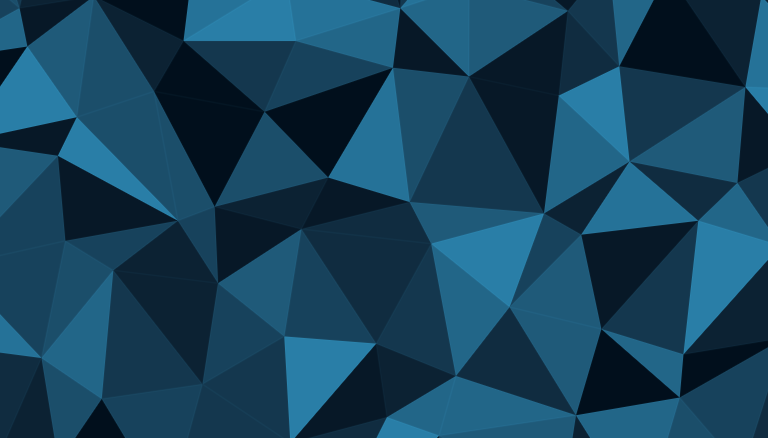
Write a Shadertoy shader that draws this background.

```glsl
// Low-poly mosaic of flat blue triangles on a jittered, tilted lattice.

vec2 hash2(vec2 p) {
    vec3 q = fract(p.xyx * vec3(0.1031, 0.1030, 0.0973));
    q += dot(q, q.yzx + 33.33);
    return fract((q.xx + q.yz) * q.zy);
}

// Lattice corner; offsets below half a cell keep every quad simple.
vec2 corner(vec2 id) {
    return id + 0.66 * (hash2(id + 43.0) - 0.5);
}

float cross2(vec2 u, vec2 v) {
    return u.x * v.y - u.y * v.x;
}

// Distance inward from the line through a and b.
float inward(vec2 p, vec2 a, vec2 b) {
    return cross2(b - a, p - a) / length(b - a);
}

// Positive inside a counter-clockwise triangle.
float triangle(vec2 p, vec2 a, vec2 b, vec2 c) {
    return min(inward(p, a, b), min(inward(p, b, c), inward(p, c, a)));
}

// Smaller height over the diagonal from a to c; negative if it leaves the quad.
float diagonalFit(vec2 a, vec2 b, vec2 c, vec2 d) {
    return min(inward(b, c, a), inward(d, a, c)) / length(c - a);
}

// Eleven steps from near-black navy to bright steel blue.
vec3 shade(float level) {
    float t = pow(floor(fract(level) * 11.0) / 10.0, 1.12);
    return vec3(0.005 + 0.155 * pow(t, 0.75), mix(vec2(0.06, 0.11), vec2(0.495, 0.655), t));
}

void mainImage(out vec4 fragColor, in vec2 fragCoord) {
    const float rows = 4.9;
    float pixel = rows / iResolution.y;
    float tilt = 0.25;
    vec2 p = mat2(cos(tilt), sin(tilt), -sin(tilt), cos(tilt)) * fragCoord * pixel;
    vec2 home = floor(p);

    vec3 sum = vec3(0.0);
    float total = 0.0, depth = -1.0;
    for (int y = -1; y <= 1; y++)
    for (int x = -1; x <= 1; x++) {
        vec2 id = home + vec2(x, y);
        vec2 a = corner(id), b = corner(id + vec2(1, 0));
        vec2 c = corner(id + vec2(1, 1)), d = corner(id + vec2(0, 1));

        // Split along the diagonal that gives the fuller triangles.
        bool alongAC = diagonalFit(a, b, c, d) > diagonalFit(b, c, d, a);
        float lower = triangle(p, a, b, alongAC ? c : d);
        float upper = triangle(p, alongAC ? a : b, c, d);
        vec2 cover = clamp(0.5 + vec2(lower, upper) / pixel, 0.0, 1.0);

        // Evenly spread tones, set apart between the two halves.
        vec2 rnd = hash2(id + 71.0);
        float level = dot(id, vec2(0.755, 0.57)) + 0.4 * rnd.x;
        sum += cover.x * shade(level) + cover.y * shade(level + 0.12 + 0.76 * rnd.y);
        total += cover.x + cover.y;
        depth = max(depth, max(lower, upper));
    }

    // Faint light seams between the facets.
    float seam = 1.0 - smoothstep(0.0, 0.016, depth);
    vec3 color = sum / max(total, 0.001) + vec3(0.01, 0.025, 0.03) * seam;
    fragColor = vec4(color, 1.0);
}
```
